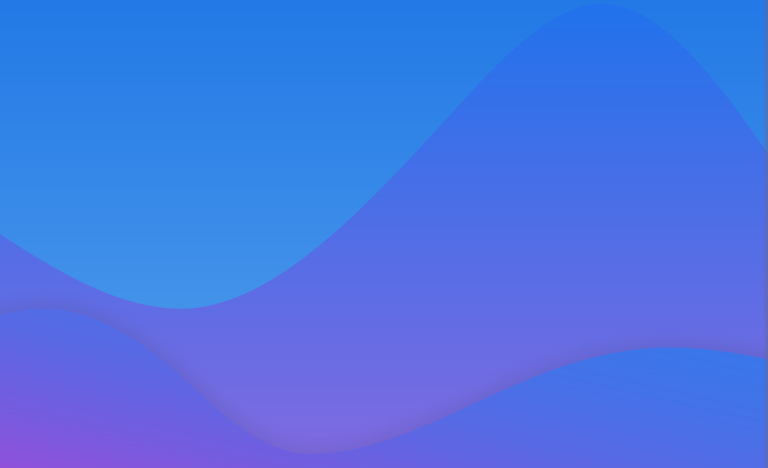
Write a WebGL 2 fragment shader that draws this background.

```glsl
#version 300 es
precision highp float;
// Two smooth waves over a blue vertical gradient. Each wave is a chain of
// cubic spans between crests, troughs and inflections; the near wave
// carries a diagonal gradient and casts a soft shadow on the far one.
uniform vec2 u_resolution;
out vec4 fragColor;

// Cubic span between two knots, each holding (x, height, slope).
float span(float x, vec3 a, vec3 b) {
    float width = b.x - a.x;
    float t = (x - a.x) / width;
    float s = 1.0 - t;
    return a.y * s * s * (1.0 + 2.0 * t) + b.y * t * t * (3.0 - 2.0 * t)
         + width * t * s * (a.z * s - b.z * t);
}

float farWave(float x) {
    vec3 trough = vec3(0.2355, 0.3405, 0.0);
    vec3 rise = vec3(0.573, 0.731, 1.79);
    vec3 crest = vec3(0.784, 0.992, 0.0);
    if (x < trough.x) return span(x, vec3(0.0, 0.5, -1.08), trough);
    if (x < rise.x) return span(x, trough, rise);
    if (x < crest.x) return span(x, rise, crest);
    return span(x, crest, vec3(1.0, 0.671, -2.4));
}

float nearWave(float x) {
    vec3 leftCrest = vec3(0.059, 0.34, 0.0);
    vec3 fall = vec3(0.26, 0.16, -1.56);
    vec3 trough = vec3(0.404, 0.03, 0.0);
    vec3 rise = vec3(0.677, 0.182, 0.706);
    vec3 rightCrest = vec3(0.872, 0.2575, 0.0);
    if (x < leftCrest.x) return span(x, vec3(0.0, 0.327, 0.4), leftCrest);
    if (x < fall.x) return span(x, leftCrest, fall);
    if (x < trough.x) return span(x, fall, trough);
    if (x < rise.x) return span(x, trough, rise);
    if (x < rightCrest.x) return span(x, rise, rightCrest);
    return span(x, rightCrest, vec3(1.0, 0.232, -0.36));
}

// Approximate distance above a curve, from its height and nearby rise.
float distanceAbove(float y, float height, float rise, float aspect) {
    float slope = rise / (0.002 * aspect);
    return (y - height) * inversesqrt(1.0 + slope * slope);
}

// Antialiased coverage below an edge.
float coverage(float dist) {
    return clamp(0.5 - dist * u_resolution.y, 0.0, 1.0);
}

void main() {
    vec2 p = gl_FragCoord.xy / u_resolution;
    float aspect = u_resolution.x / u_resolution.y;

    // Sky
    vec3 color = mix(vec3(0.268, 0.578, 0.918), vec3(0.135, 0.473, 0.9),
                     clamp((p.y - 0.32) / 0.68, 0.0, 1.0));

    // Far wave
    float farRise = farWave(p.x + 0.001) - farWave(p.x - 0.001);
    float farDist = distanceAbove(p.y, farWave(p.x), farRise, aspect);
    vec3 farColor = mix(vec3(0.51, 0.415, 0.88), vec3(0.125, 0.447, 0.925), p.y);
    color = mix(color, farColor, coverage(farDist));

    // Soft shadow around the near wave
    float nearRise = nearWave(p.x + 0.001) - nearWave(p.x - 0.001);
    float nearDist = distanceAbove(p.y, nearWave(p.x), nearRise, aspect);
    float shadow = 1.0 - smoothstep(-0.03, 0.05, nearDist);
    color = mix(color, vec3(0.32, 0.3, 0.56), 0.27 * shadow);

    // Near wave, its gradient easing out toward blue
    float diagonal = 0.85 * p.x + 2.3 * p.y;
    vec3 nearColor = mix(vec3(0.565, 0.314, 0.855), vec3(0.19, 0.48, 0.925),
                         diagonal * (1.0 - 0.25 * diagonal));
    color = mix(color, nearColor, coverage(nearDist));

    // Dim strip along the right edge, greyer at its outer border
    float strip = coverage((0.9945 - p.x) * aspect);
    float border = coverage((0.998 - p.x) * aspect);
    color = mix(color, vec3(0.38, 0.4, 0.6), 0.33 * strip + 0.15 * border);

    fragColor = vec4(color, 1.0);
}
```
